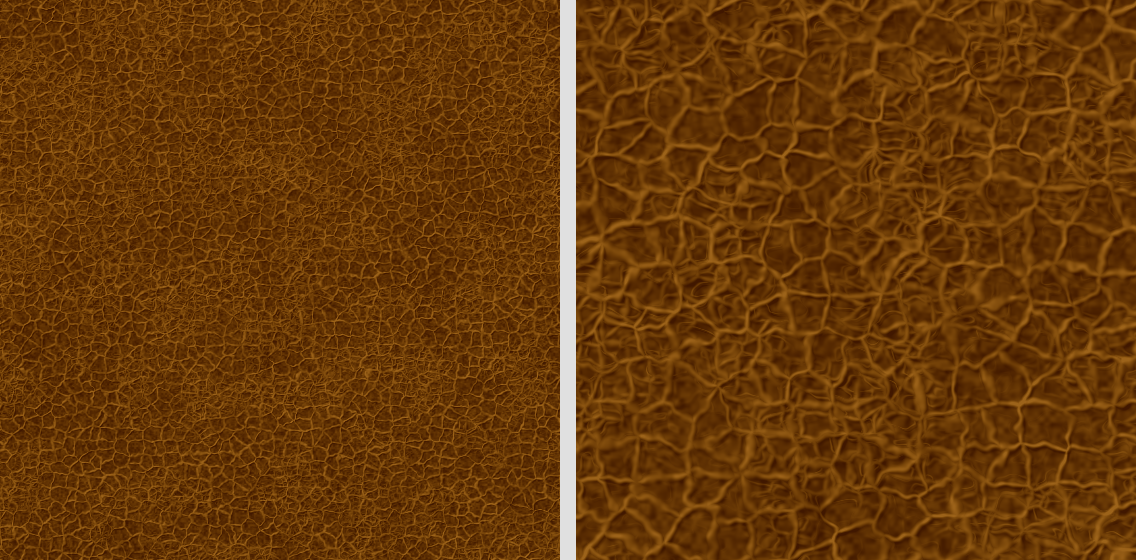
Left: the whole. Right: its middle third, enlarged.
This texture is drawn by a WebGL 1 fragment shader. Its source:

```glsl
precision highp float;
// Brown pebbled leather with fine pale creases and worn, wrinkled patches.
uniform vec2 u_resolution;

vec2 hash2(vec2 cell) {
  vec3 q = fract(cell.xyx * vec3(0.1031, 0.1030, 0.0973));
  q += dot(q, q.yzx + 33.33);
  return fract((q.xx + q.yz) * q.zy);
}

float noise(vec2 p) {
  vec2 i = floor(p), f = fract(p);
  f = f * f * (3.0 - 2.0 * f);
  float low = mix(hash2(i).x, hash2(i + vec2(1.0, 0.0)).x, f.x);
  float high = mix(hash2(i + vec2(0.0, 1.0)).x, hash2(i + vec2(1.0, 1.0)).x, f.x);
  return mix(low, high, f.y);
}

float fbm(vec2 p) {
  float sum = 0.0, gain = 0.533;
  for (int i = 0; i < 4; i++) {
    sum += gain * noise(p);
    p = mat2(1.6, 1.2, -1.2, 1.6) * p + 17.3;
    gain *= 0.5;
  }
  return sum;
}

// Distance to the nearest border between Voronoi cells
float borderDistance(vec2 p) {
  vec2 base = floor(p), f = fract(p), nearCell = vec2(0.0), nearOffset = vec2(0.0);
  float best = 8.0;
  for (int y = -1; y <= 1; y++) {
    for (int x = -1; x <= 1; x++) {
      vec2 cell = vec2(float(x), float(y));
      vec2 offset = cell + 0.06 + 0.88 * hash2(base + cell) - f;
      float d = dot(offset, offset);
      if (d < best) {
        best = d;
        nearCell = cell;
        nearOffset = offset;
      }
    }
  }
  float border = 8.0;
  for (int y = -2; y <= 2; y++) {
    for (int x = -2; x <= 2; x++) {
      vec2 cell = nearCell + vec2(float(x), float(y));
      vec2 offset = cell + 0.06 + 0.88 * hash2(base + cell) - f;
      vec2 between = offset - nearOffset;
      if (dot(between, between) > 0.0001) {
        border = min(border, dot(0.5 * (nearOffset + offset), normalize(between)));
      }
    }
  }
  return border;
}

// Crease network: pebble outlines, small cracks and hairline wrinkles
float creases(vec2 p) {
  vec2 sway = vec2(noise(p * 60.0), noise(p * 60.0 + 41.0)) - 0.5;
  sway += 0.5 * (vec2(noise(p * 170.0 + 7.0), noise(p * 170.0 + 83.0)) - 0.5);
  float worn = smoothstep(0.3, 0.7, fbm(p * 17.0 + 5.0));

  float width = mix(0.1, 0.2, noise(p * 45.0 + 19.0));
  float outline = 1.0 - smoothstep(0.0, width, borderDistance(p * vec2(43.0, 47.0) + 0.32 * sway));
  outline *= mix(0.5, 1.05, noise(p * 55.0 + 61.0));

  float crack = 1.0 - smoothstep(0.0, 0.2, borderDistance(p * vec2(72.0, 86.0) + 0.5 * sway + 30.0));
  crack *= mix(0.08, 0.8, worn) * mix(0.3, 1.0, noise(p * 70.0 + 13.0));

  float ridge = abs(noise(p * vec2(110.0, 180.0) + sway) - 0.5);
  float wrinkle = (1.0 - smoothstep(0.0, 0.13, ridge)) * mix(0.08, 0.42, worn);

  return max(outline, max(crack, wrinkle)) + 0.15 * min(outline, crack);
}

void main() {
  vec2 p = gl_FragCoord.xy / min(u_resolution.x, u_resolution.y);

  // Relief lit from the upper left
  float height = creases(p);
  float relief = height - creases(p + vec2(-0.0013, 0.0017));

  // Fine grain and faint uneven dye
  float grain = 0.65 * noise(p * 290.0) + 0.35 * noise(p * 150.0 + 9.0) - 0.5;
  float dye = fbm(p * 8.0 + 23.0) - 0.5;

  float tone = 0.3 + 0.56 * height + 0.33 * relief + 0.6 * grain + 0.14 * dye;
  tone = clamp(tone, 0.0, 1.1);
  vec3 shade = vec3(0.25, 0.092, 0.0);
  vec3 tan = vec3(0.58, 0.36, 0.085);
  vec3 color = mix(shade, tan, vec3(tone, tone, tone * tone));
  gl_FragColor = vec4(color, 1.0);
}
```
